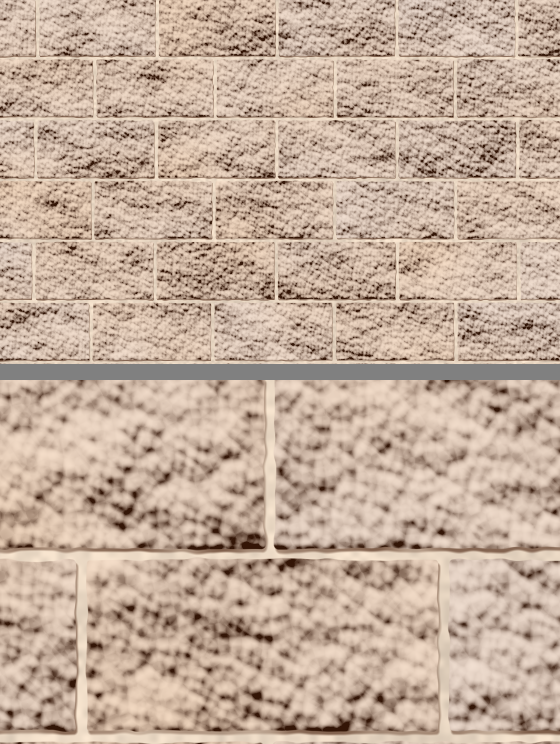
Top, the full canvas; bottom, a detail of the centre.
Write a WebGL 1 fragment shader that draws this texture.

```glsl
precision highp float;
// Split-face block wall: six courses of rough tan blocks in running bond with
// pale mortar. A cellular height field is lit from the upper left, and its
// slope picks a tone on a ramp from dark brown pits to cream highlights.

uniform vec2 u_resolution;

const float COURSE = 0.1671;      // course height, in canvas heights
const float BASE = 0.006;         // height of the lowest joint
const float HALF_JOINT = 0.0052;
const vec2 TO_LIGHT = vec2(-0.40, 0.92);

const vec3 PIT = vec3(0.29, 0.18, 0.12);
const vec3 CREAM = vec3(0.91, 0.83, 0.76);
const vec3 MORTAR = vec3(0.91, 0.84, 0.76);
const vec3 WARM = vec3(1.02, 0.99, 0.95);
const vec3 COOL = vec3(0.99, 1.01, 1.05);

float hash(vec2 p) {
  return fract(sin(dot(p, vec2(127.1, 311.7))) * 43758.545);
}

float valueNoise(vec2 p) {
  vec2 i = floor(p), f = fract(p);
  f = f * f * (3.0 - 2.0 * f);
  return mix(mix(hash(i), hash(i + vec2(1.0, 0.0)), f.x),
             mix(hash(i + vec2(0.0, 1.0)), hash(i + 1.0), f.x), f.y);
}

// Distance to the nearest scattered point: rounded grains
float cellular(vec2 p) {
  vec2 i = floor(p), f = fract(p);
  float nearest = 4.0;
  for (int y = -1; y <= 1; y++) {
    for (int x = -1; x <= 1; x++) {
      vec2 o = vec2(float(x), float(y));
      vec2 r = o + vec2(hash(i + o), hash(i + o + 57.3)) - f;
      nearest = min(nearest, dot(r, r));
    }
  }
  return sqrt(nearest);
}

// Stretches features along the falling diagonal
vec2 slant(vec2 p) {
  return vec2(0.83 * p.x - 0.56 * p.y, 1.5 * (0.56 * p.x + 0.83 * p.y));
}

// Stone relief: fine grains, chips and broad hollows
float relief(vec2 p) {
  vec2 q = slant(p);
  vec2 bend = 0.006 * vec2(valueNoise(p * 60.0), valueNoise(p * 60.0 + 19.0));
  return -1.2 * cellular(p * 105.0)
         - 2.1 * cellular((q + bend) * 38.0)
         + 4.0 * valueNoise(q * 17.0);
}

// x: signed distance to the block edge, y: height above its lower edge,
// zw: block index
vec4 block(vec2 p, float ragged) {
  float row = floor((p.y - BASE) / COURSE);
  float pitch = 0.334 - 0.001 * row;
  float start = mix(0.250, 0.090, mod(row, 2.0)) + 0.0026 * row;
  float column = floor((p.x - start) / pitch);
  vec2 size = vec2(pitch, COURSE);
  vec2 local = p - vec2(start, BASE) - vec2(column, row) * size;
  vec2 q = abs(local - 0.5 * size) - 0.5 * size + HALF_JOINT + 0.003;
  float d = length(max(q, 0.0)) + min(max(q.x, q.y), 0.0) - 0.003;
  return vec4(d + ragged, local.y - HALF_JOINT, column, row);
}

vec3 stoneColor(vec2 p, vec4 b) {
  float slope = relief(p - TO_LIGHT * 0.004) - relief(p + TO_LIGHT * 0.004);
  float patches = valueNoise(slant(p) * 9.0 + 31.0) - 0.5;
  float blockTone = hash(b.zw + 7.0) - 0.5;
  float light = slope + 0.9 * patches + 0.25 * blockTone;
  // The lower lip turns away from the light
  light -= 0.9 * (1.0 - smoothstep(0.0, 0.007, b.y));
  float tone = clamp(1.08 - 0.26 * exp(-light), -0.15, 1.08);
  float coolness = 0.5 * hash(b.zw + 3.0) + 0.5 * valueNoise(p * 6.0 + 11.0);
  return mix(PIT, CREAM, tone) * mix(WARM, COOL, coolness);
}

vec3 mortarColor(vec2 p, float ragged) {
  float grain = valueNoise(p * 130.0) - 0.5;
  vec3 color = MORTAR * (1.0 + 0.12 * grain + 0.08 * (valueNoise(p * 14.0) - 0.5));
  // Uneven shadow cast by the block toward the light
  float overhang = block(p + TO_LIGHT * 0.0035, ragged).x;
  float shade = 1.0 - smoothstep(-0.0015, 0.0015, overhang);
  float strength = 0.25 + 0.55 * valueNoise(p * vec2(28.0, 12.0) + 5.0);
  return mix(color, PIT * 1.3, shade * strength);
}

void main() {
  vec2 p = gl_FragCoord.xy / u_resolution.y;
  float pixel = 1.0 / u_resolution.y;

  // Chipped block outline
  float ragged = 0.003 * (valueNoise(p * 75.0 + 3.0) - 0.5)
               + 0.002 * (valueNoise(p * 20.0 + 9.0) - 0.5);
  vec4 b = block(p, ragged);
  float stone = 1.0 - smoothstep(-0.8 * pixel, 0.8 * pixel, b.x);

  vec3 color = mix(mortarColor(p, ragged), stoneColor(p, b), stone);
  gl_FragColor = vec4(color, 1.0);
}
```
